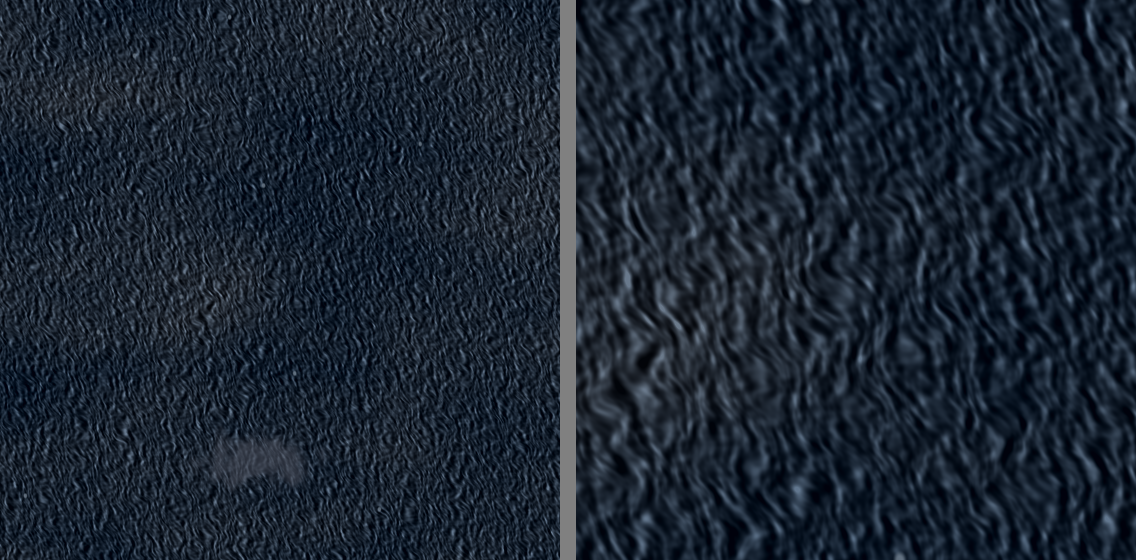
Left, the full canvas; right, a detail of the centre.
Give the GLSL for this texture, as a three.js fragment shader.

```glsl
// Dark blue leather: fine leaning grain lit from the left, with one pale scuff.
#define SHADOW vec3(0.02, 0.05, 0.09)
#define SHEEN vec3(0.27, 0.33, 0.40)
#define SCUFF_COLOR vec3(0.27, 0.29, 0.34)
#define SCUFF_CENTER vec2(0.46, 0.175)
#define SCUFF_RADIUS vec2(0.125, 0.055)
#define GRAIN_CELLS vec2(100.0, 50.0)
#define GRAIN_LEAN 0.27
#define GRAIN_WANDER 0.012
#define LIGHT_STEP vec2(0.0021, -0.0010)
#define RELIEF_GAIN 6.0
#define FLECK_CELLS 14.0
#define FLECK_CHANCE 0.06

varying vec2 vUv;

// Sine-free hash: two values from 0 to 1.
vec2 hash22(vec2 p) {
  vec3 q = fract(p.xyx * vec3(0.1031, 0.1030, 0.0973));
  q += dot(q, q.yzx + 33.33);
  return fract((q.xx + q.yz) * q.zy);
}

float cornerSlope(vec2 cell, vec2 corner, vec2 f) {
  return dot(hash22(cell + corner) * 2.0 - 1.0, f - corner);
}

// Gradient noise, centred on zero.
float gradientNoise(vec2 p) {
  vec2 cell = floor(p);
  vec2 f = p - cell;
  vec2 u = f * f * f * (f * (f * 6.0 - 15.0) + 10.0);
  float low = mix(cornerSlope(cell, vec2(0.0, 0.0), f),
                  cornerSlope(cell, vec2(1.0, 0.0), f), u.x);
  float high = mix(cornerSlope(cell, vec2(0.0, 1.0), f),
                   cornerSlope(cell, vec2(1.0, 1.0), f), u.x);
  return mix(low, high, u.y);
}

float cloudNoise(vec2 p) {
  float sum = 0.0;
  float weight = 1.0;
  for (int i = 0; i < 4; i++) {
    sum += weight * gradientNoise(p);
    p = p * 2.03 + vec2(17.3, 9.1);
    weight *= 0.55;
  }
  return sum;
}

// Height of the hide: long creases broken up by finer pebbling.
float grainHeight(vec2 p) {
  float coarse = gradientNoise(p * GRAIN_CELLS + 11.0);
  float medium = gradientNoise(p * GRAIN_CELLS * vec2(1.85, 2.1) + 47.0);
  float fine = gradientNoise(p * GRAIN_CELLS * vec2(3.0, 3.8) + 83.0);
  return 0.60 * coarse + 0.48 * medium + 0.20 * fine;
}

// Lean the grain and let its direction wander.
vec2 grainSpace(vec2 p) {
  float wander = gradientNoise(p * 22.0 + 5.0) + 0.5 * gradientNoise(p * 41.0 + 29.0);
  return vec2(p.x + GRAIN_LEAN * p.y + GRAIN_WANDER * wander, p.y);
}

// Rare tiny bright points.
float flecks(vec2 p) {
  vec2 cell = floor(p * FLECK_CELLS);
  vec2 center = 0.2 + 0.6 * hash22(cell + 61.0);
  float dist = length((fract(p * FLECK_CELLS) - center) * vec2(1.0, 0.75));
  float present = step(hash22(cell + 131.0).x, FLECK_CHANCE);
  return present * (1.0 - smoothstep(0.02, 0.065, dist));
}

float scuffMask(vec2 p) {
  float dist = length((p - SCUFF_CENTER) / SCUFF_RADIUS);
  float ragged = dist + 0.7 * cloudNoise(p * vec2(24.0, 18.0) + 3.0);
  return 1.0 - smoothstep(0.35, 1.1, ragged);
}

void main() {
  // Relief light
  vec2 p = grainSpace(vUv);
  float relief = grainHeight(p + LIGHT_STEP) - grainHeight(p - LIGHT_STEP);

  // Broad worn and deep areas, wider than tall
  float wear = cloudNoise(vUv * vec2(2.5, 5.0) + 7.0);
  float level = RELIEF_GAIN * relief + 0.8 * wear;
  float tone = 0.30 + 0.255 * level + 0.028 * level * level;

  // Colour: worn areas greyer, deep areas bluer
  vec3 color = mix(SHADOW, SHEEN, clamp(tone, -0.15, 1.5));
  color += vec3(0.035, 0.010, -0.015) * wear;

  // Marks on the surface
  color = mix(color, SCUFF_COLOR + 0.04 * relief, 0.68 * scuffMask(vUv));
  color = mix(color, vec3(0.50, 0.56, 0.62), 0.7 * flecks(vUv));

  gl_FragColor = vec4(clamp(color, 0.0, 1.0), 1.0);
}
```
